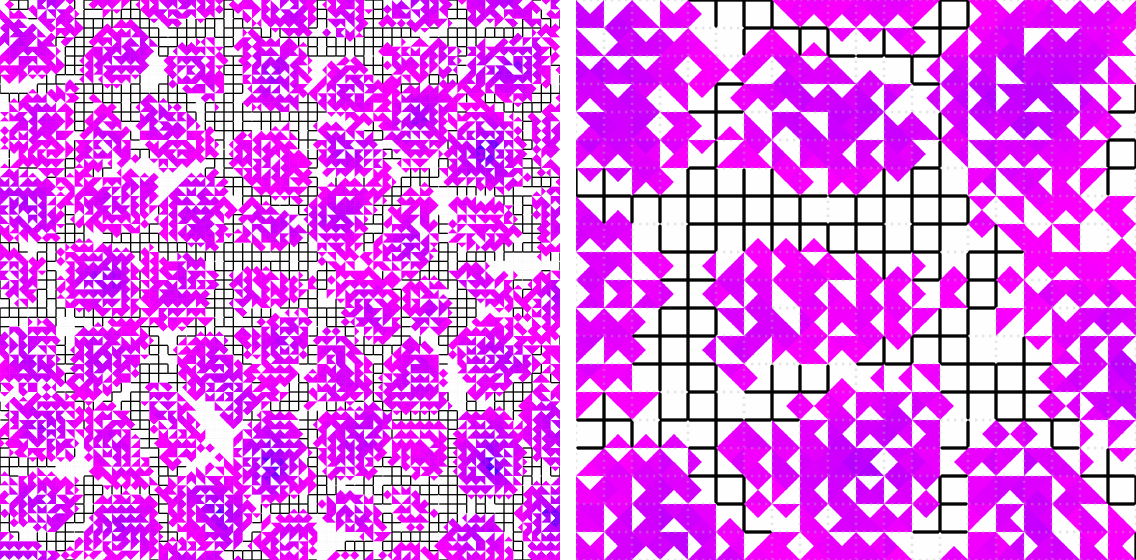
Left: the whole. Right: its middle third, enlarged.
This pattern is drawn by a WebGL 2 fragment shader. Its source:

```glsl
#version 300 es
precision highp float;

uniform vec2 u_resolution;
out vec4 fragColor;

#define CELLS 60.0         // grid cells along the canvas height
#define BLOB_SIZE 8.2      // blob spacing in cells
#define BLOB_JITTER 0.75
#define GAP 0.14           // width of the lattice between blobs
#define RAGGED 0.12        // random wear of the blob outlines
#define LINE_WIDTH 0.12    // in cells
#define LINE_LOSS 0.12     // share of missing lattice lines
#define TURN_SHARE 0.25    // share of notches turned at random
#define SAMPLES 3

const vec3 PAPER = vec3(0.995);
const vec3 INK = vec3(0.02);
const vec3 DOT_GREY = vec3(0.72);
const vec3 MAGENTA = vec3(0.98, 0.0, 0.99);
const vec3 VIOLET = vec3(0.60, 0.0, 1.0);
const vec3 BLUE = vec3(0.18, 0.03, 1.0);

float hash(vec2 p) {
    return fract(sin(dot(p, vec2(127.1, 311.7))) * 43758.5453);
}

float valueNoise(vec2 p) {
    vec2 i = floor(p), f = fract(p);
    f = f * f * (3.0 - 2.0 * f);
    float low = mix(hash(i), hash(i + vec2(1, 0)), f.x);
    float high = mix(hash(i + vec2(0, 1)), hash(i + vec2(1, 1)), f.x);
    return mix(low, high, f.y);
}

// Voronoi blobs: x = depth inside the border, yz = offset from the blob centre
vec3 blobField(vec2 gridPos) {
    vec2 p = gridPos / BLOB_SIZE;
    vec2 base = floor(p), offset = vec2(0.0);
    float nearest = 9.0, second = 9.0;
    for (int y = -1; y <= 1; y++) {
        for (int x = -1; x <= 1; x++) {
            vec2 id = base + vec2(x, y);
            vec2 jitter = vec2(hash(id + 3.7), hash(id + 41.3)) - 0.5;
            vec2 toPoint = p - id - 0.5 - BLOB_JITTER * jitter;
            float d = length(toPoint);
            if (d < nearest) {
                second = nearest;
                nearest = d;
                offset = toPoint;
            } else {
                second = min(second, d);
            }
        }
    }
    return vec3(second - nearest, offset);
}

// Unit direction along the dominant axis
vec2 axisOf(vec2 v) {
    return abs(v.x) > abs(v.y) ? vec2(sign(v.x), 0.0) : vec2(0.0, sign(v.y));
}

// Each cell drops one or two of its quarter triangles, following the blob's rim
bool isNotched(vec2 cell, vec2 side) {
    vec2 axis = axisOf(blobField(cell + 0.5).yz);
    if (hash(cell + 17.0) < TURN_SHARE) axis = vec2(-axis.y, axis.x);
    if (valueNoise(cell / 5.0 + 60.0) > 0.55) axis = -axis;
    float amount = hash(cell + 29.0);
    vec2 beside = vec2(axis.y, -axis.x);
    if (valueNoise(cell / 6.0 + 90.0) > 0.5) beside = -beside;
    return (amount > 0.1 && dot(side, axis) > 0.5)
        || (amount > 0.78 && dot(side, beside) > 0.5);
}

vec3 fillColour(vec2 cell, vec2 side, float depth) {
    float shade = 0.05 + 0.85 * depth + 0.22 * (hash(cell + 0.3 * side) - 0.5);
    shade += 0.5 * (valueNoise(cell / 4.0 + 20.0) - 0.5);
    vec3 colour = mix(MAGENTA, VIOLET, clamp(shade, 0.0, 1.0));
    return mix(colour, BLUE, smoothstep(0.72, 1.1, shade));
}

vec3 pattern(vec2 p) {
    vec2 cell = floor(p), local = p - cell - 0.5;
    vec2 side = axisOf(local);
    vec2 edge = cell + 0.5 + 0.5 * side;
    float edgeDistance = 0.5 - max(abs(local.x), abs(local.y));
    float along = side.x != 0.0 ? p.y : p.x;

    // Both triangles on an edge share one depth, so the outlines form diamonds
    float depth = blobField(edge).x - GAP;
    depth += 0.3 * (valueNoise(edge / 4.5 + 7.0) - 0.5);
    depth += RAGGED * (hash(edge * 2.0) - 0.5);

    bool inside = depth > 0.0;
    vec3 colour = PAPER;
    if (inside && !isNotched(cell, side)) colour = fillColour(cell, side, depth);

    // Faint dotted grid everywhere, solid lines in the lattice
    float dots = step(edgeDistance, 0.05) * step(fract(along * 4.0), 0.35);
    colour = mix(colour, DOT_GREY, 0.35 * dots);
    bool lined = hash(edge * 2.0 + 53.0) > LINE_LOSS
        && valueNoise(edge / 3.5 + 130.0) > 0.22;
    if (!inside && lined && edgeDistance < 0.5 * LINE_WIDTH) colour = INK;
    return colour;
}

void main() {
    vec3 sum = vec3(0.0);
    for (int y = 0; y < SAMPLES; y++) {
        for (int x = 0; x < SAMPLES; x++) {
            vec2 shift = (vec2(x, y) + 0.5) / float(SAMPLES) - 0.5;
            sum += pattern((gl_FragCoord.xy + shift) / u_resolution.y * CELLS);
        }
    }
    fragColor = vec4(sum / float(SAMPLES * SAMPLES), 1.0);
}
```
